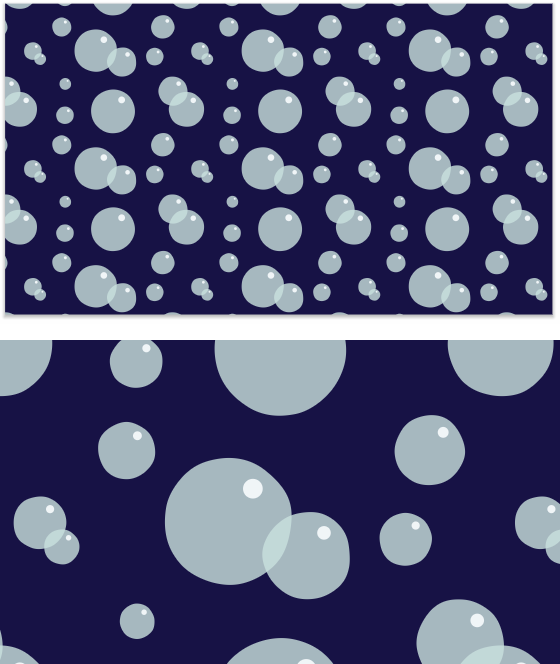
Top: the whole. Bottom: its middle third, enlarged.
Write a Shadertoy shader that draws this pattern.

```glsl
// Lengths are in 1/444 of the canvas height, y pointing down.
const float CANVAS_HEIGHT = 444.0;
const vec2 TILE = vec2(229.0, 161.5);
const vec2 CARD_CENTER = vec2(382.0, 218.0);
const vec2 CARD_HALF = vec2(375.0, 213.0);

const vec3 NAVY = vec3(0.09, 0.07, 0.27);
const vec3 BUBBLE = vec3(0.79, 0.8825, 0.87);
const vec3 GLINT = vec3(0.94, 0.96, 0.97);
const vec3 PAGE = vec3(0.995);
const float BUBBLE_ALPHA = 0.8;

// Bubbles of one tile: center and radius
const int COUNT = 12;
const vec3 BUBBLES[COUNT] = vec3[](
    vec3(84.5, 37.0, 13.0), vec3(131.0, 69.5, 29.0),
    vec3(167.0, 85.0, 20.0), vec3(223.0, 37.0, 16.0),
    vec3(212.0, 77.5, 12.0), vec3(45.0, 70.0, 12.0),
    vec3(55.0, 81.0, 8.0), vec3(89.5, 115.0, 8.0),
    vec3(89.0, 158.0, 12.0), vec3(155.0, 152.5, 30.0),
    vec3(237.0, 125.0, 20.0), vec3(255.5, 150.0, 24.0));

vec2 hashGradient(vec2 cell) {
    float h = fract(sin(dot(cell, vec2(127.1, 311.7))) * 43758.5);
    return vec2(cos(h * 6.2832), sin(h * 6.2832));
}

float gradientNoise(vec2 p) {
    vec2 i = floor(p), f = fract(p);
    vec2 u = f * f * (3.0 - 2.0 * f);
    vec2 e = vec2(1.0, 0.0);
    float a = dot(hashGradient(i), f);
    float b = dot(hashGradient(i + e.xy), f - e.xy);
    float c = dot(hashGradient(i + e.yx), f - e.yx);
    float d = dot(hashGradient(i + e.xx), f - e.xx);
    return mix(mix(a, b, u.x), mix(c, d, u.x), u.y);
}

float coverage(float dist, float pixel) {
    return clamp(0.5 - dist / pixel, 0.0, 1.0);
}

float boxDistance(vec2 p, vec2 halfSize) {
    vec2 q = abs(p) - halfSize;
    return length(max(q, 0.0)) + min(max(q.x, q.y), 0.0);
}

// Nearest repeat of an offset on the tile lattice
vec2 wrapOffset(vec2 offset, vec2 tile) {
    return offset - tile * floor(offset / tile + 0.5);
}

// Circle with a slightly uneven, hand-cut outline
float bubbleDistance(vec2 p, float radius, float seed) {
    vec2 dir = p / max(length(p), 0.001);
    float wobble = gradientNoise(dir * 1.4 + seed * 7.3);
    return length(p) - radius * (1.0 + 0.05 * wobble);
}

vec3 drawBubble(vec3 color, vec2 p, float radius, float seed, float pixel) {
    float body = coverage(bubbleDistance(p, radius, seed), pixel);
    color = mix(color, BUBBLE, BUBBLE_ALPHA * body);
    float glint = length(p - radius * vec2(0.39, -0.52)) - 0.155 * radius;
    return mix(color, GLINT, coverage(glint, pixel));
}

vec3 bubblePattern(vec2 p, float pixel) {
    vec3 color = NAVY;
    for (int i = 0; i < COUNT; i++) {
        vec3 b = BUBBLES[i];
        color = drawBubble(color, wrapOffset(p - b.xy, TILE), b.z, float(i), pixel);
    }
    return color;
}

// White page with a soft shadow just below the card
vec3 pageColor(vec2 p) {
    float dist = boxDistance(p - vec2(0.0, 2.5), CARD_HALF);
    float shadow = 1.0 - smoothstep(-3.0, 6.0, dist);
    return PAGE * (1.0 - 0.26 * shadow);
}

void mainImage(out vec4 fragColor, in vec2 fragCoord) {
    float pixel = CANVAS_HEIGHT / iResolution.y;
    vec2 p = vec2(fragCoord.x, iResolution.y - fragCoord.y) * pixel;
    vec2 cardPos = p - CARD_CENTER;
    float card = coverage(boxDistance(cardPos, CARD_HALF), pixel);
    vec3 color = mix(pageColor(cardPos), bubblePattern(p, pixel), card);
    fragColor = vec4(color, 1.0);
}
```
